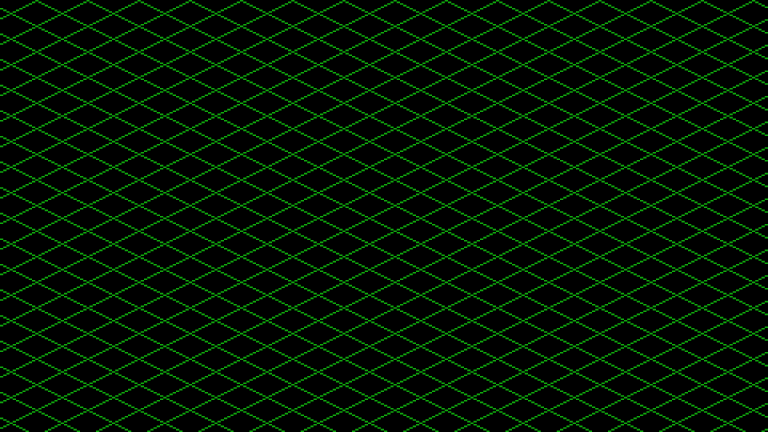
Give the GLSL for this pattern, as a WebGL 1 fragment shader.

```glsl
precision highp float;
// Green isometric lattice on black: 15 diamonds across, 16.875 down.
// Its 2:1 diagonals are staircases of blocks, two units wide and one high,
// on a grid 270 units tall; supersampling smooths the block edges.

uniform vec2 u_resolution;

// 1 where a block lies on a rising or falling diagonal, repeating every 16 blocks
float latticeBlock(vec2 block) {
  vec2 diagonals = vec2(block.x - block.y, block.x + block.y) - 11.0;
  vec2 phase = mod(diagonals + 0.5, 16.0);
  return step(min(phase.x, phase.y), 1.0);
}

void main() {
  // Average a 4 x 4 set of samples spread over the pixel
  float coverage = 0.0;
  for (int j = 0; j < 4; j++) {
    for (int i = 0; i < 4; i++) {
      vec2 offset = (vec2(float(i), float(j)) + 0.5) / 4.0 - 0.5;
      vec2 units = (gl_FragCoord.xy + offset) / u_resolution.y * 270.0;
      vec2 block = floor(vec2(units.x / 2.0, 270.0 - units.y));
      coverage += latticeBlock(block) / 16.0;
    }
  }

  vec3 lineGreen = vec3(0.065, 0.66, 0.055);
  gl_FragColor = vec4(lineGreen * coverage, 1.0);
}
```
